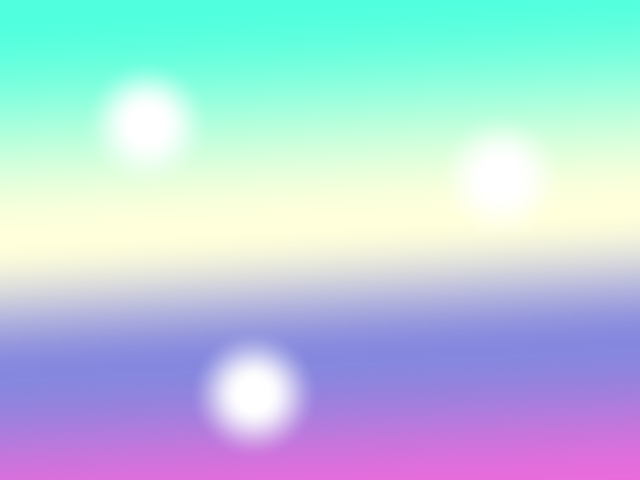
Write a Shadertoy shader that draws this background.

```glsl
// Soft tilted pastel sky gradient with three glowing white orbs.

// Vertical colour ramp: pink, periwinkle, cream, aqua
vec3 skyColor(float height) {
    vec3 pink = vec3(0.92, 0.42, 0.86);
    vec3 periwinkle = vec3(0.52, 0.53, 0.87);
    vec3 cream = vec3(1.0, 1.0, 0.86);
    vec3 aqua = vec3(0.31, 1.0, 0.87);
    vec3 color = mix(pink, periwinkle, smoothstep(-0.05, 0.26, height));
    color = mix(color, cream, smoothstep(0.25, 0.53, height));
    return mix(color, aqua, smoothstep(0.53, 1.01, height));
}

// Round glow with a solid core and a feathered rim
float orbGlow(vec2 p, vec2 center) {
    return smoothstep(0.137, 0.03, length(p - center));
}

void mainImage(out vec4 fragColor, in vec2 fragCoord) {
    vec2 uv = fragCoord / iResolution.xy;
    float aspect = iResolution.x / iResolution.y;
    vec2 scale = vec2(aspect, 1.0);

    // Bands rise gently toward the right
    vec3 color = skyColor(uv.y - 0.065 * (uv.x - 0.5));

    // Orbs
    vec2 orbs[3] = vec2[3](vec2(0.23, 0.74), vec2(0.783, 0.63), vec2(0.397, 0.179));
    for (int i = 0; i < 3; i++) {
        color = mix(color, vec3(1.0), orbGlow(uv * scale, orbs[i] * scale));
    }

    fragColor = vec4(color, 1.0);
}
```
